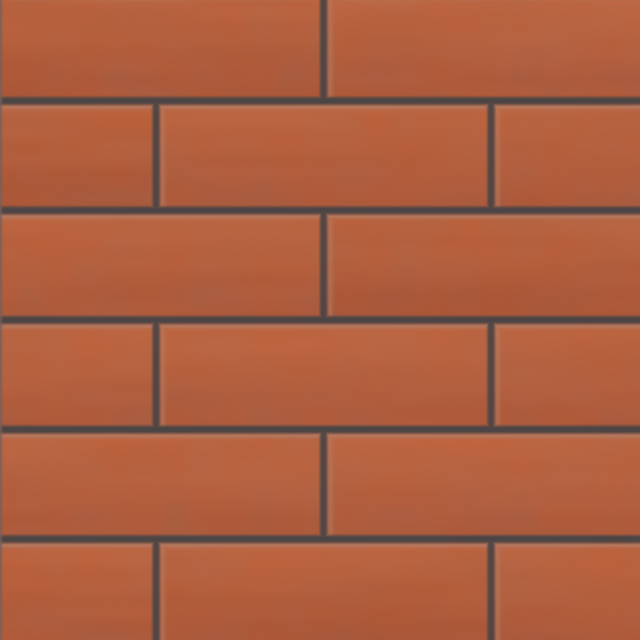
This pattern is drawn by a WebGL 1 fragment shader. Its source:

```glsl
precision highp float;

uniform vec2 u_resolution;

const vec2 BRICK_PITCH = vec2(0.5234, 0.1712);
const vec2 JOINT_CROSSING = vec2(0.5055, 0.5);
const vec3 CLAY_TOP = vec3(0.730, 0.390, 0.250);
const vec3 CLAY_BOTTOM = vec3(0.672, 0.352, 0.232);
const vec3 MORTAR = vec3(0.300, 0.272, 0.272);
const vec3 HIGHLIGHT = vec3(0.700, 0.490, 0.400);

float hash(vec2 p) {
  vec3 q = fract(vec3(p.xyx) * 0.1031);
  q += dot(q, q.yzx + 33.33);
  return fract((q.x + q.y) * q.z);
}

float valueNoise(vec2 p) {
  vec2 cell = floor(p);
  vec2 t = fract(p);
  t = t * t * (3.0 - 2.0 * t);
  float low = mix(hash(cell), hash(cell + vec2(1.0, 0.0)), t.x);
  float high = mix(hash(cell + vec2(0.0, 1.0)), hash(cell + vec2(1.0)), t.x);
  return mix(low, high, t.y);
}

// Running bond: xy is the position inside the brick, zw its index
vec4 runningBond(vec2 uv, vec2 pitch, vec2 crossing) {
  vec2 grid = (uv - crossing) / pitch;
  float row = floor(grid.y);
  grid.x += 0.5 * mod(row, 2.0);
  vec2 index = floor(grid);
  return vec4((grid - index) * pitch, index);
}

// Soft band centred a given distance from an edge
float softBand(float dist, float centre, float width) {
  float t = (dist - centre) / width;
  return exp(-t * t);
}

float jointMask(float dist, float core, float outer, float pixel) {
  return 1.0 - smoothstep(core, max(outer, core + pixel), dist);
}

// Vertical shading, faint streaks and warm blotches
vec3 clayColor(vec2 uv, float height, vec2 index) {
  vec3 color = mix(CLAY_BOTTOM, CLAY_TOP, smoothstep(0.0, 1.0, height));
  float tone = hash(index + 17.0) - 0.5;
  float streak = valueNoise(uv * vec2(5.0, 48.0) + index * 7.0) - 0.5;
  float blotch = valueNoise(uv * vec2(22.0, 26.0) + 40.0) - 0.5;
  color += 0.012 * tone + 0.016 * streak;
  color += blotch * vec3(0.022, -0.012, -0.026);
  return color;
}

void main() {
  vec2 uv = gl_FragCoord.xy / u_resolution;
  float pixel = 1.0 / min(u_resolution.x, u_resolution.y);
  vec4 brick = runningBond(uv, BRICK_PITCH, JOINT_CROSSING);
  vec2 local = brick.xy;
  vec2 toEdge = min(local, BRICK_PITCH - local);

  vec3 color = clayColor(uv, local.y / BRICK_PITCH.y, brick.zw);

  // Pale bevels along the top and left of each brick
  float topBevel = softBand(BRICK_PITCH.y - local.y, 0.0095, 0.0042);
  float leftBevel = softBand(local.x, 0.0105, 0.0045);
  color = mix(color, HIGHLIGHT, max(0.75 * topBevel, 0.5 * leftBevel));

  // Blurred mortar joints
  float bedJoint = jointMask(toEdge.y, 0.0022, 0.0098, pixel);
  float headJoint = jointMask(toEdge.x, 0.0018, 0.0092, pixel);
  color = mix(color, MORTAR, max(bedJoint, 0.95 * headJoint));

  // Thin grey rim at the left border
  float rim = jointMask(uv.x, 0.0, 0.0065, pixel);
  color = mix(color, vec3(0.46, 0.37, 0.35), 0.8 * rim);

  gl_FragColor = vec4(color, 1.0);
}
```
